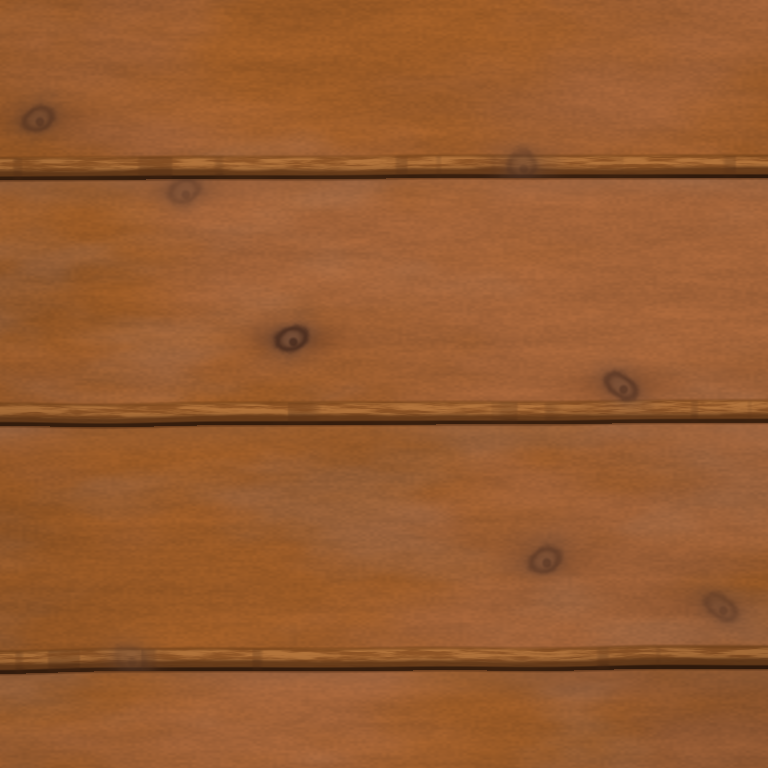
This texture is drawn by a three.js fragment shader. Its source:

```glsl
varying vec2 vUv;

float hash(vec2 p) {
  vec3 q = fract(p.xyx * 0.1031);
  q += dot(q, q.yzx + 33.33);
  return fract((q.x + q.y) * q.z);
}

float noise(vec2 p) {
  vec2 i = floor(p);
  vec2 f = fract(p);
  f = f * f * (3.0 - 2.0 * f);
  return mix(mix(hash(i), hash(i + vec2(1.0, 0.0)), f.x),
             mix(hash(i + vec2(0.0, 1.0)), hash(i + 1.0), f.x), f.y);
}

float fbm(vec2 p) {
  float sum = 0.0;
  float amplitude = 0.5;
  for (int i = 0; i < 4; i++) {
    sum += amplitude * noise(p);
    p = p * 2.03 + 17.3;
    amplitude *= 0.5;
  }
  return sum / 0.9375;
}

// Broad stain, horizontal grain and fine pores
vec3 woodColor(vec2 p, float board) {
  vec2 q = p + vec2(board * 7.3, board * 3.1);
  float stain = fbm(q * vec2(3.0, 7.0) + 4.0);
  float streak = fbm(q * vec2(4.0, 38.0) + 21.0);
  float grain = noise(q * vec2(38.0, 230.0));
  float pores = noise(q * vec2(190.0, 330.0));
  float redness = smoothstep(0.3, 0.7, stain + 0.22 * (p.x - 0.45));
  vec3 wood = mix(vec3(0.62, 0.36, 0.15), vec3(0.61, 0.37, 0.21), redness);
  float bloom = smoothstep(0.52, 0.8, fbm(q * vec2(4.0, 11.0) + 50.0));
  wood = mix(wood, vec3(0.62, 0.41, 0.27), 0.6 * bloom);
  float light = 1.0 + 0.16 * (streak - 0.5) + 0.14 * (stain - 0.5);
  light += 0.05 * (grain - 0.5) + 0.07 * (pores - 0.5);
  return wood * light;
}

// Wide brown halo, grey smudge and ringed core
vec3 addKnot(vec3 color, vec2 d, float strength, float seed) {
  float wobble = 0.75 + 0.5 * fbm(d * 45.0 + seed * 9.0);
  float halo = exp(-dot(d * vec2(17.0, 48.0), d * vec2(17.0, 48.0)) * wobble);
  vec2 tilted = vec2(d.x, d.y + (seed - 0.5) * d.x);
  float r = length(tilted * vec2(42.0, 52.0)) * wobble;
  float smudge = exp(-r * r * 0.55);
  float ring = exp(-pow((r - 0.75) * 4.0, 2.0));
  color = mix(color, vec3(0.40, 0.21, 0.09), 0.6 * halo * strength);
  color = mix(color, vec3(0.44, 0.31, 0.24), 0.7 * smudge * (0.45 + 0.55 * strength));
  color = mix(color, vec3(0.23, 0.13, 0.09), 0.65 * ring * strength);
  float speck = length(d - vec2(0.002, -0.004));
  return mix(color, vec3(0.22, 0.12, 0.08), 0.6 * strength * smoothstep(0.008, 0.003, speck));
}

// Rounded bead above the dark joint; h is the height over the joint
vec3 addJoint(vec3 color, float h, float x, float board) {
  float wear = fbm(vec2(x * 9.0, board * 5.7));
  float fibre = fbm(vec2(x * 28.0, h * 300.0 + board * 13.0));
  float bead = smoothstep(-0.001, 0.002, h) * smoothstep(0.031, 0.027, h);
  vec3 beadColor = mix(vec3(0.51, 0.30, 0.13), vec3(0.66, 0.43, 0.22), smoothstep(0.25, 0.7, fibre));
  beadColor *= 0.9 + 0.16 * smoothstep(0.008, 0.021, h);
  color = mix(color, beadColor, bead * 0.9);

  float shadowTop = 0.009 + 0.007 * wear;
  float shadow = smoothstep(-0.001, 0.001, h) * smoothstep(shadowTop + 0.003, shadowTop - 0.003, h);
  color = mix(color, vec3(0.36, 0.20, 0.08), shadow * (0.55 + 0.4 * fibre));
  float line = smoothstep(0.0045, 0.0015, abs(h - 0.002));
  color = mix(color, vec3(0.17, 0.09, 0.04), line * (0.65 + 0.35 * wear));

  float crease = smoothstep(0.004, 0.0, abs(h - 0.029));
  color = mix(color, vec3(0.44, 0.25, 0.09), crease * (0.25 + 0.5 * wear));
  float nick = smoothstep(0.72, 0.85, noise(vec2(x * 42.0, board * 8.1))) * bead;
  return mix(color, vec3(0.28, 0.15, 0.07), 0.4 * nick * fibre);
}

void main() {
  // Boards 0.32 high, joints rising slightly to the right
  float ripple = 0.003 * (noise(vec2(vUv.x * 7.0, floor(vUv.y * 3.0 + 0.2))) - 0.5);
  float level = vUv.y - 0.124 - 0.005 * vUv.x - ripple;
  float board = floor(level / 0.32) + 1.0;
  float h = level - (board - 1.0) * 0.32;

  vec3 color = woodColor(vUv, board);

  // Pale worn edge below each joint
  float worn = smoothstep(0.045, 0.0, 0.32 - h) * fbm(vUv * vec2(7.0, 30.0));
  color = mix(color, vec3(0.56, 0.38, 0.27), 0.55 * worn);
  color = addJoint(color, h, vUv.x, board);
  float under = smoothstep(0.0035, 0.0, 0.32 - h);
  color = mix(color, vec3(0.30, 0.16, 0.07), 0.55 * under);

  // Up to three knots per board, the first one strongest
  for (int i = 0; i < 3; i++) {
    float k = float(i);
    float seed = hash(vec2(board + 3.0, k + 11.0));
    float x = fract(0.04 + 0.67 * board + k * (0.03 + 0.2 * board));
    float y = 0.32 * fract(0.55 - 0.1 * board - 0.2 * k);
    float strength = (1.0 - 0.33 * k) * (1.0 - 0.45 * abs(board - 2.0));
    color = addKnot(color, vec2(vUv.x - x, h - y), strength, seed);
  }

  // Slightly dimmer left side and lower right corner
  color *= 0.95 + 0.06 * smoothstep(0.0, 0.35, vUv.x);
  color *= 1.0 - 0.1 * smoothstep(0.5, 0.0, length(vUv - vec2(1.0, 0.0)));
  gl_FragColor = vec4(color, 1.0);
}
```
